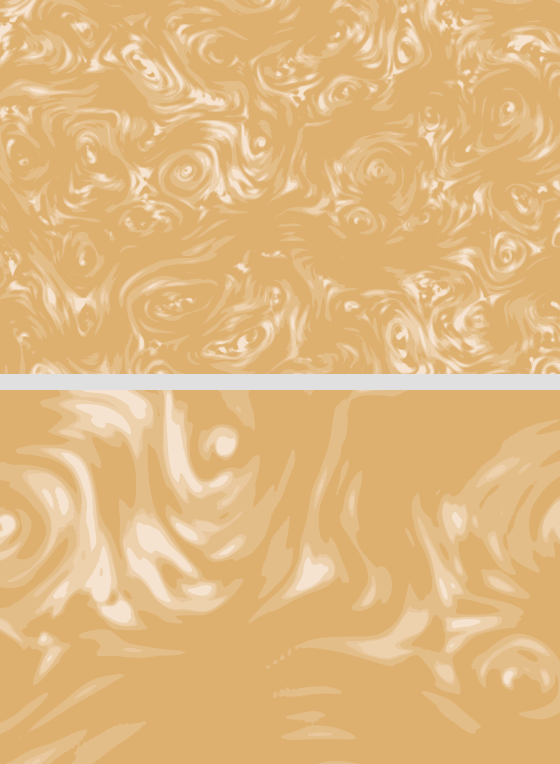
Top, the full canvas; bottom, a detail of the centre.
A Shadertoy shader for this texture:

```glsl
float hash(vec2 cell) {
    vec3 h = fract(cell.xyx * vec3(0.1031, 0.1030, 0.0973));
    h += dot(h, h.yzx + 33.33);
    return fract((h.x + h.y) * h.z);
}

vec2 fade(vec2 f) {
    return f * f * f * (f * (f * 6.0 - 15.0) + 10.0);
}

float valueNoise(vec2 p) {
    vec2 i = floor(p), u = fade(fract(p));
    return mix(mix(hash(i), hash(i + vec2(1, 0)), u.x),
               mix(hash(i + vec2(0, 1)), hash(i + vec2(1, 1)), u.x), u.y);
}

float cornerSlope(vec2 cell, vec2 offset) {
    float angle = 6.2832 * hash(cell + 71.0);
    return dot(vec2(cos(angle), sin(angle)), offset);
}

float gradientNoise(vec2 p) {
    vec2 i = floor(p), f = fract(p), u = fade(f);
    vec2 r = vec2(1, 0), t = vec2(0, 1);
    return mix(mix(cornerSlope(i, f), cornerSlope(i + r, f - r), u.x),
               mix(cornerSlope(i + t, f - t), cornerSlope(i + 1.0, f - 1.0), u.x), u.y);
}

// Stream function: eddies on top of a drift to the upper right
float stream(vec2 q) {
    return gradientNoise(q) + 0.2 * gradientNoise(q * 2.1 + 17.0) + dot(q, vec2(-0.28, 0.21));
}

vec2 flow(vec2 p) {
    mat2 turn = mat2(0.88, 0.47, -0.47, 0.88);
    vec2 q = turn * p * 4.0 + 20.0;
    float e = 0.03, s = stream(q);
    vec2 slope = vec2(stream(q + vec2(e, 0)) - s, stream(q + vec2(0, e)) - s) / e;
    // Turn the slope back into canvas axes, then a quarter turn
    slope = slope * turn;
    return vec2(slope.y, -slope.x);
}

float grain(vec2 p) {
    vec2 turned = mat2(0.8, 0.6, -0.6, 0.8) * p;
    return 0.65 * valueNoise(turned * 78.0 + 90.0) + 0.35 * valueNoise(p * 145.0 + 40.0);
}

// Grain smeared along the flow in both directions
float streaks(vec2 p) {
    float sum = grain(p), total = 1.0;
    for (int side = -1; side <= 1; side += 2) {
        vec2 pos = p;
        for (int k = 1; k <= 8; k++) {
            pos += flow(pos) * 0.0045 * float(side);
            float weight = 1.0 - float(k * k) / 81.0;
            sum += weight * grain(pos);
            total += weight;
        }
    }
    return (sum / total - 0.5) / 0.075;
}

void mainImage(out vec4 fragColor, in vec2 fragCoord) {
    vec2 p = fragCoord / iResolution.y;
    vec2 velocity = flow(p);

    // Pale patches gather where the flow is calm
    float calm = 1.0 - length(velocity);
    vec2 cloudPos = mat2(0.8, 0.6, -0.6, 0.8) * (p - velocity * 0.02);
    float cloud = (valueNoise(cloudPos * 9.0 + 35.0) - 0.5) / 0.226;
    float patches = 0.45 * cloud + 0.6 * calm;
    float tone = patches + 0.75 * exp(0.4 * patches) * streaks(p);

    // Flat steps of colour from sand to cream
    float edge = 0.6 * fwidth(tone) + 0.001;
    vec3 color = vec3(0.87, 0.69, 0.44);
    color = mix(color, vec3(0.89, 0.74, 0.53), smoothstep(-edge, edge, tone - 0.15));
    color = mix(color, vec3(0.91, 0.78, 0.61), smoothstep(-edge, edge, tone - 1.15));
    color = mix(color, vec3(0.93, 0.82, 0.68), smoothstep(-edge, edge, tone - 1.45));
    color = mix(color, vec3(0.96, 0.89, 0.81), smoothstep(-edge, edge, tone - 2.3));
    fragColor = vec4(color, 1.0);
}
```
